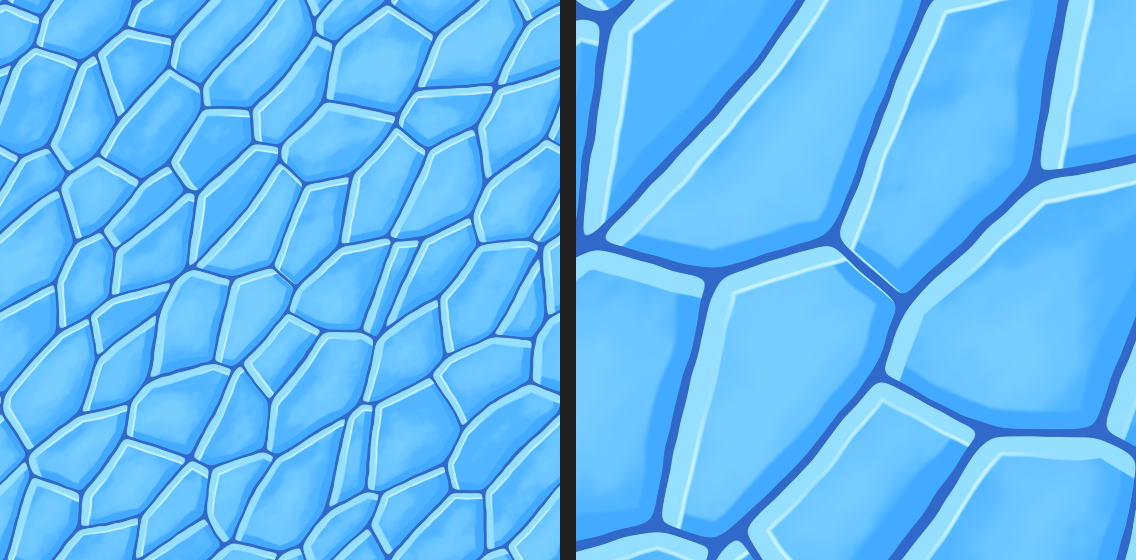
Left: the whole. Right: its middle third, enlarged.
Give the GLSL for this texture, as a Shadertoy shader.

```glsl
// Icy blue flagstones: slanted angular slabs parted by thin dark joints.
// A weighted Voronoi diagram on a sheared, wrapping lattice gives the slabs;
// edges facing the upper left get a pale bevel, the others a soft shade.

// Integer entries make the slanted lattice repeat over the unit canvas.
const mat2 LATTICE = mat2(4.0, -8.0, 4.0, 7.0);

vec3 hash3(vec2 p) {
    vec3 q = fract(p.xyx * vec3(0.1031, 0.1030, 0.0973));
    q += dot(q, q.yxz + 33.33);
    return fract((q.xxy + q.yzz) * q.zyx);
}

// Value noise that wraps after "period" cells.
float noise(vec2 p, vec2 period) {
    vec2 i = floor(p), f = p - i;
    f = f * f * (3.0 - 2.0 * f);
    float a = hash3(mod(i, period) + 7.0).x;
    float b = hash3(mod(i + vec2(1, 0), period) + 7.0).x;
    float c = hash3(mod(i + vec2(0, 1), period) + 7.0).x;
    float d = hash3(mod(i + vec2(1, 1), period) + 7.0).x;
    return mix(mix(a, b, f.x), mix(c, d, f.x), f.y);
}

float wrapNoise(vec2 uv, float n) {
    return noise(uv * n, vec2(n));
}

// Fractal noise stretched along the rising diagonal.
float cloudNoise(vec2 uv) {
    vec2 q = vec2(uv.x + uv.y, 1.5 * (uv.y - uv.x));
    float sum = 0.0, amp = 0.5, n = 6.0;
    for (int i = 0; i < 5; i++) {
        sum += amp * noise(q * n, vec2(n, 1.5 * n));
        amp *= 0.55;
        n *= 2.0;
    }
    return sum / 1.055;
}

// Random values of a lattice cell, equal for all its wrapped copies.
vec3 cellRandom(vec2 cell) {
    vec2 tile = floor(inverse(LATTICE) * (cell + vec2(0.31, 0.17)));
    return hash3(cell - LATTICE * tile + 31.0);
}

// Offset from p to the seed of a cell (xy) and its weighted distance (z).
vec3 seedFrom(vec2 p, vec2 cell) {
    vec3 r = cellRandom(cell);
    vec2 toSeed = cell + 0.5 + 0.92 * (r.xy - 0.5) - p;
    return vec3(toSeed, dot(toSeed, toSeed) - 0.34 * r.z);
}

void mainImage(out vec4 fragColor, in vec2 fragCoord) {
    vec2 uv = fragCoord / iResolution.xy;
    float px = 1.0 / iResolution.y;

    // Hand-drawn wobble of the joints
    vec2 wobble = vec2(wrapNoise(uv, 9.0), wrapNoise(uv + 0.37, 9.0)) - 0.5;
    vec2 ragged = vec2(wrapNoise(uv, 70.0), wrapNoise(uv + 0.61, 70.0)) - 0.5;
    vec2 p = LATTICE * (uv + 0.016 * wobble + 0.0015 * ragged);

    // Slab that owns this point
    vec2 base = floor(p), home = base;
    vec3 own = vec3(0, 0, 1e3);
    for (int y = -2; y <= 2; y++)
    for (int x = -2; x <= 2; x++) {
        vec2 cell = base + vec2(x, y);
        vec3 s = seedFrom(p, cell);
        if (s.z < own.z) { own = s; home = cell; }
    }

    // Distances to its edges in canvas units, split into lit and shaded ones
    float roughness = wrapNoise(uv, 24.0);
    float bevelWidth = 0.0135 + 0.004 * wrapNoise(uv + 0.2, 14.0);
    float shadeWidth = 0.010 + 0.010 * roughness;
    float expSum = 0.0, bevel = 1e3, shade = 1e3;
    for (int y = -2; y <= 2; y++)
    for (int x = -2; x <= 2; x++) {
        if (x == 0 && y == 0) continue;
        vec3 s = seedFrom(p, home + vec2(x, y));
        vec2 outward = (s.xy - own.xy) * LATTICE;
        float len = length(outward);
        float d = 0.5 * (s.z - own.z) / len;
        float lit = smoothstep(-0.1, 0.2, dot(outward / len, vec2(-0.75, 0.66)));
        expSum += exp(-350.0 * d);
        bevel = min(bevel, d / max(bevelWidth * lit, 1e-4));
        shade = min(shade, d / max(shadeWidth * (1.0 - lit), 1e-4));
    }
    float edge = -log(expSum) / 350.0;

    // Slab face with mottled frosty middle
    vec3 color = vec3(0.32, 0.71, 1.0);
    float slabTone = cellRandom(home + 5.0).x - 0.5;
    float frost = cloudNoise(uv) + 8.0 * (edge - 0.025) + 0.16 * slabTone;
    color = mix(color, vec3(0.42, 0.775, 1.0), smoothstep(0.38, 0.60, frost));
    color += 0.05 * smoothstep(0.62, 0.85, frost) * vec3(1.0, 0.6, 0.0);

    // Shaded rim, pale bevel and its bright inner line
    color = mix(vec3(0.26, 0.67, 1.0), color, smoothstep(0.85, 1.1, shade));
    float bevelBlur = px / bevelWidth;
    float onBevel = 1.0 - smoothstep(1.0 - bevelBlur, 1.0 + bevelBlur, bevel);
    color = mix(color, vec3(0.58, 0.87, 1.0), onBevel);
    float glint = 1.0 - smoothstep(0.03, 0.06 + bevelBlur, abs(bevel - 0.88));
    glint *= smoothstep(0.3, 0.6, wrapNoise(uv + 0.45, 12.0));
    color = mix(color, vec3(0.82, 0.97, 1.0), 0.8 * glint);

    // Dark joints
    float halfJoint = 0.0020 + 0.0010 * roughness;
    float joint = 1.0 - smoothstep(halfJoint - 0.6 * px, halfJoint + 0.6 * px, edge);
    color = mix(color, vec3(0.19, 0.41, 0.79), joint);

    fragColor = vec4(color, 1.0);
}
```
